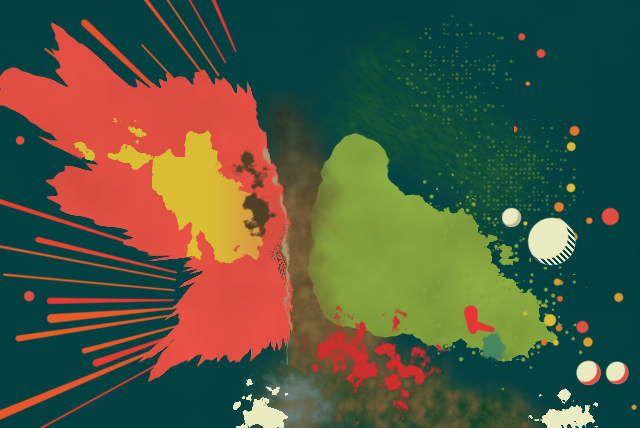
Reproduce this background procedurally as a Shadertoy shader.

```glsl
const vec3 TEAL = vec3(.01, .26, .265);
const vec3 RED = vec3(.88, .31, .26);
const vec3 SCARLET = vec3(.9, .2, .2);
const vec3 ORANGE = vec3(.9, .38, .15);
const vec3 YELLOW = vec3(.85, .74, .2);
const vec3 GREEN = vec3(.52, .64, .24);
const vec3 MOSS = vec3(.1, .34, .2);
const vec3 BROWN = vec3(.45, .36, .21);
const vec3 CREAM = vec3(.92, .92, .76);
const vec2 BURST = vec2(.645, .43);
const float STREAKS = 21.;

vec2 p;   // position in canvas heights
vec3 col; // colour painted so far
float px; // edge smoothing width

float hash(vec2 v) { return fract(sin(dot(v, vec2(127.1, 311.7))) * 43758.5); }

float noise(vec2 v) {
  vec2 i = floor(v), f = fract(v);
  f = f * f * (3. - 2. * f);
  return mix(mix(hash(i), hash(i + vec2(1, 0)), f.x),
             mix(hash(i + vec2(0, 1)), hash(i + 1.), f.x), f.y);
}

float fbm(vec2 v) {
  float sum = 0., amp = .5;
  for (int i = 0; i < 4; i++) {
    sum += amp * noise(v);
    v = mat2(1.6, 1.2, -1.2, 1.6) * v + 3.7;
    amp *= .5;
  }
  return sum;
}

// Capsule from ends.xy to ends.zw, radius ra to rb
float taper(vec4 ends, float ra, float rb) {
  vec2 axis = ends.zw - ends.xy, v = p - ends.xy;
  float t = clamp(dot(v, axis) / dot(axis, axis), 0., 1.);
  return length(v - t * axis) - mix(ra, rb, t);
}

float disc(float x, float y, float r) { return length(p - vec2(x, y)) - r; }

// Jittered dots; density is the share of filled cells
float flecks(float scale, float density) {
  vec2 cell = floor(p * scale);
  vec2 c = .35 + .3 * vec2(hash(cell), hash(cell + 19.1));
  float r = hash(cell + 7.3) < density ? .12 + .22 * hash(cell + 4.7) : -1.;
  return (length(fract(p * scale) - c) - r) / scale;
}

void glow(vec3 ink, float d, float soft) { col = mix(col, ink, smoothstep(soft, -soft, d)); }

void paint(vec3 ink, float d) { glow(ink, d, px); }

// Pale disc with a crescent of shade at the lower right
void moon(float x, float y, float r, vec3 shade) {
  float d = disc(x, y, r);
  paint(CREAM, d);
  paint(shade, max(d, -disc(x - .3 * r, y + .25 * r, r)));
}

void mainImage(out vec4 fragColor, in vec2 fragCoord) {
  p = fragCoord / iResolution.y;
  px = 1. / iResolution.y;
  vec2 q = p - BURST;
  float broad = fbm(p * 9.) - .47, fine = fbm(p * 38.) - .47;
  float spikes = noise(vec2(atan(q.y, -q.x) * 45., length(q) * 5.)) - .5;
  float brush = noise(mat2(.8, .6, -.6, .8) * p * vec2(60, 170));

  // Ground and dark dry brush
  col = TEAL * (.97 + .1 * broad);
  float cloud = taper(vec4(.88, .74, 1.14, .62), .11, .12) + .2 * broad;
  glow(mix(TEAL, MOSS, .3 + .8 * brush), cloud, .09);
  float dust = smoothstep(.18, 0., disc(1.2, .57, .02)) + .7 * smoothstep(.16, 0., disc(1.06, .82, .02));
  paint(mix(MOSS, GREEN, .4), flecks(95., .65 * dust));

  // Mottled foot and brown fold
  float foot = taper(vec4(.72, .1, 1.17, .02), .11, .07) + .15 * broad;
  glow(mix(MOSS * .8, BROWN, clamp(.5 + 2. * fine, 0., 1.)), foot, .06);
  glow(vec3(.42, .48, .45), disc(.69, .04, .06) + .2 * fine, .06);
  float fold = taper(vec4(.67, .72, .76, .28), .06, .13) + .08 * broad;
  vec3 foldInk = mix(BROWN, vec3(.2, .26, .2), smoothstep(.48, .72, p.y));
  glow(foldInk * (.95 + .5 * fine), fold, .04);

  // Green splash, ragged at right, melting into the fold
  float green = min(taper(vec4(.84, .6, .88, .41), .085, .17), taper(vec4(.93, .4, 1.19, .25), .17, .095));
  green = min(green, taper(vec4(1.2, .25, 1.3, .21), .08, .01));
  green += .1 * broad + .09 * fine * smoothstep(.85, 1.15, p.x);
  float melt = smoothstep(.67, .8, p.x + .12 * broad) * smoothstep(.12, .24, p.y + .12 * (p.x - .8));
  col = mix(col, GREEN * (1. + .22 * broad), melt * smoothstep(px, -px, green));
  paint(GREEN, flecks(60., .45 * smoothstep(.09, 0., green) * smoothstep(.95, 1.1, p.x)));
  glow(SCARLET * .9, taper(vec4(.8, .19, .91, .14), .015, .045) + .35 * fine, .03);

  // Streaks thrown to the left
  for (float i = 0.; i < STREAKS; i++) {
    float t = (i + .6 * hash(vec2(i, 3))) / STREAKS;
    float angle = radians(mix(113., 211., t));
    vec2 dir = vec2(cos(angle), sin(angle));
    vec2 hub = vec2(.645, mix(.66, .3, smoothstep(0., .6, t)));
    float reach = mix(.42, .72, hash(vec2(i, 8)));
    float wide = mix(.002, .011, pow(hash(vec2(i, 5)), 2.));
    paint(mix(SCARLET, ORANGE, hash(vec2(i, 2))), taper(vec4(hub + dir * reach, hub + dir * .24), wide, .002));
  }

  // Red splash, cut along the fold
  float red = min(taper(vec4(.03, .79, .48, .62), .035, .17), taper(vec4(.137, .91, .27, .73), .025, .085));
  red = min(red, taper(vec4(.42, .78, .56, .75), .035, .06));
  red = min(red, taper(vec4(.19, .55, .5, .52), .06, .17));
  red = min(red, taper(vec4(.4, .17, .56, .29), .045, .14));
  float crease = p.x - .68 + .31 * max(p.y - .48, 0.) + .03 * fine;
  paint(RED * (1. + .12 * broad), max(red + .07 * broad + .045 * spikes, crease));
  float ridge = abs(crease + .008) - .012 * noise(p * 45.) + .004;
  glow(mix(BROWN, CREAM, .45), max(ridge, abs(p.y - .42) - .27), .005);

  // Yellow splash and loose threads
  float yellow = min(taper(vec4(.39, .59, .52, .5), .04, .1), taper(vec4(.48, .64, .45, .42), .03, .045));
  yellow = max(yellow + .11 * broad + .05 * fine, p.x - .61 + .25 * (p.y - .45));
  float thread = min(taper(vec4(.19, .655, .33, .625), .006, .01), taper(vec4(.28, .735, .33, .68), .007, .004));
  paint(mix(YELLOW, vec3(.86, .6, .27), smoothstep(.48, .62, p.x)), min(yellow, thread + .09 * fine));
  glow(BROWN * .7, taper(vec4(.57, .63, .61, .48), .006, .014) + .13 * fine, .012);

  // Petals, foam and loose drops
  paint(SCARLET, min(taper(vec4(1.1, .27, 1.105, .23), .016, .01), taper(vec4(1.11, .24, 1.15, .23), .01, .006)));
  glow(vec3(.28, .53, .37), disc(1.155, .19, .027) + .05 * fine, .006);
  paint(CREAM, min(disc(.61, .02, .035), disc(1.31, .02, .045)) + .22 * fine);
  float drops = .1 * smoothstep(1.16, 1.28, p.x) * smoothstep(.95, .6, p.y);
  paint(mix(YELLOW, ORANGE, hash(floor(p * 28.))), flecks(28., drops));

  // Discs and beads
  moon(1.289, .436, .055, mix(TEAL, CREAM, step(.5, fract((p.x + p.y) * 70.))));
  moon(1.195, .492, .022, CREAM * .8);
  moon(1.375, .129, .028, RED);
  moon(1.442, .129, .026, RED);
  float beads = min(disc(1.426, .494, .02), disc(1.361, .236, .014));
  beads = min(beads, min(disc(1.264, .875, .01), disc(1.219, .914, .008)));
  paint(RED, min(beads, min(disc(.068, .308, .012), disc(.047, .672, .01))));
  paint(YELLOW, min(disc(1.334, .561, .01), disc(1.285, .252, .014)));

  fragColor = vec4(col, 1);
}
```
